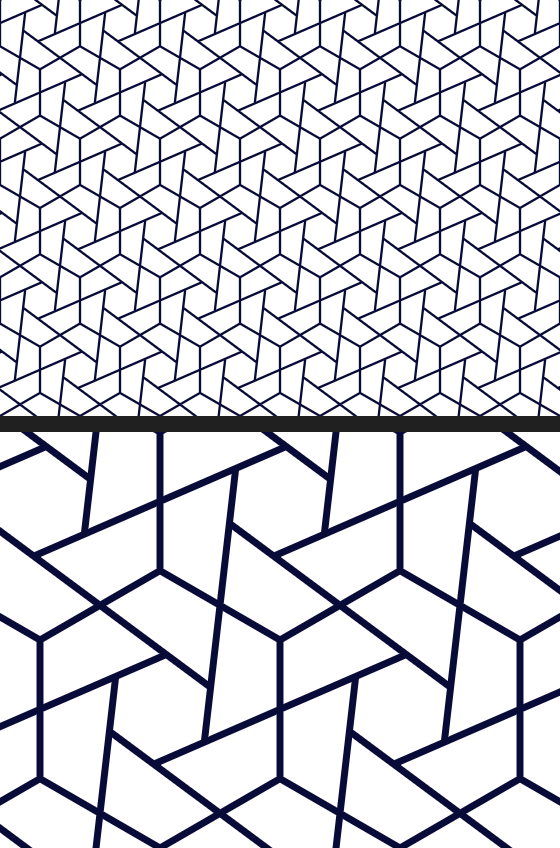
Top, the full canvas; bottom, a detail of the centre.
This pattern is drawn by a WebGL 2 fragment shader. Its source:

```glsl
#version 300 es
precision highp float;
// Navy line lattice: a honeycomb whose edges are crossed by six-armed pinwheels.

uniform vec2 u_resolution;
out vec4 fragColor;

const float SQRT3 = 1.7320508;
const vec2  REPEATS = vec2(7.0, 3.0);         // whole tiles across and down
const vec2  TILE = vec2(1.0, SQRT3);          // one tile holds two hexagons of width 1
const vec2  HEX_ORIGIN = vec2(0.0, SQRT3 / 3.0);
const float LINE_WIDTH = 0.029;               // in hexagon widths
const float ARM_TILT = radians(23.45);        // arm angle against the edge normal
const float ARM_OVERLAP = 0.1;                // arm length kept beyond the hexagon edge
const vec3  PAPER = vec3(1.0);
const vec3  INK = vec3(0.03, 0.04, 0.22);

// Offset from the nearest hexagon centre.
vec2 hexLocal(vec2 p) {
    vec2 a = (fract(p / TILE) - 0.5) * TILE;
    vec2 b = (fract(p / TILE + 0.5) - 0.5) * TILE;
    return dot(a, a) < dot(b, b) ? a : b;
}

// Distance to the outline of a pointy-top hexagon of width 1, from inside.
float hexEdgeDistance(vec2 p) {
    p = abs(p);
    return 0.5 - max(p.x, dot(p, vec2(0.5, 0.5 * SQRT3)));
}

float segmentDistance(vec2 p, vec2 a, vec2 b) {
    vec2 ab = b - a;
    return length(p - a - ab * clamp(dot(p - a, ab) / dot(ab, ab), 0.0, 1.0));
}

// Six arms from the edge midpoints, each ending on the next arm.
float pinwheelDistance(vec2 p) {
    const mat2 TURN_60 = mat2(0.5, 0.5 * SQRT3, -0.5 * SQRT3, 0.5);
    vec2 dir = vec2(cos(ARM_TILT), sin(ARM_TILT));
    vec2 middle = vec2(-0.5, 0.0);
    float armLength = 0.5 * (dir.x + dir.y / SQRT3);
    vec2 start = middle - dir * ARM_OVERLAP;
    vec2 end = middle + dir * armLength;
    float d = 1.0;
    for (int i = 0; i < 6; i++) {
        d = min(d, segmentDistance(p, start, end));
        p = TURN_60 * p;
    }
    return d;
}

void main() {
    vec2 p = gl_FragCoord.xy / u_resolution * REPEATS * TILE;
    float pixel = REPEATS.x / u_resolution.x;

    // hexLocal centres its cells on half tiles, hence the half-tile shift
    vec2 local = hexLocal(p - HEX_ORIGIN + 0.5 * TILE);
    float d = min(hexEdgeDistance(local), pinwheelDistance(local));

    float coverage = clamp(0.5 + (0.5 * LINE_WIDTH - d) / pixel, 0.0, 1.0);
    fragColor = vec4(mix(PAPER, INK, coverage), 1.0);
}
```
